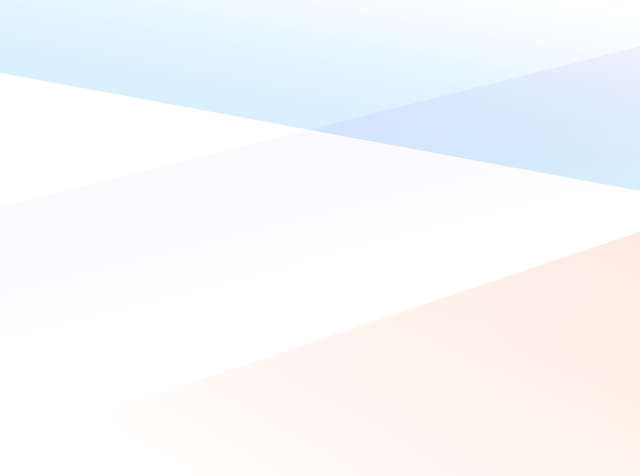
Write a Shadertoy shader that draws this background.

```glsl
const vec3 WHITE = vec3(1.0);
const vec3 SKY = vec3(0.855, 0.942, 1.0);
const vec3 LILAC = vec3(0.984, 0.980, 0.998);
const vec3 OVERLAP_TINT = vec3(0.965, 0.957, 0.995);
const vec3 CORAL = vec3(0.996, 0.918, 0.890);
const vec3 APRICOT = vec3(1.0, 0.930, 0.880);

// Edge heights at the left and right sides of the canvas
const vec2 SKY_EDGE = vec2(0.847, 0.599);
const vec2 LILAC_EDGE = vec2(0.564, 0.903);
const vec2 PEACH_EDGE = vec2(0.060, 0.513);

// Distances over which the bands dissolve
const float SKY_DEPTH = 0.42;
const float LILAC_DEPTH = 0.44;

// Peach strength: horizontal slope, vertical slope, offset
const vec3 PEACH_RAMP = vec3(0.75, 0.90, -0.20);
const float PEACH_GAMMA = 0.8;

// Signed height above a straight edge
float heightAbove(vec2 uv, vec2 edge) {
    return uv.y - mix(edge.x, edge.y, uv.x);
}

// Smooth coverage of the positive side, about one pixel wide
float coverage(float height) {
    return clamp(height * iResolution.y + 0.5, 0.0, 1.0);
}

float fade(float height, float depth) {
    return 1.0 - smoothstep(0.0, depth, height);
}

void mainImage(out vec4 fragColor, in vec2 fragCoord) {
    vec2 uv = fragCoord / iResolution.xy;
    float skyHeight = heightAbove(uv, SKY_EDGE);
    float lilacDepth = -heightAbove(uv, LILAC_EDGE);
    float peachDepth = -heightAbove(uv, PEACH_EDGE);

    // Sky wedge, strongest along its lower edge
    float skyMask = coverage(skyHeight);
    vec3 color = mix(WHITE, SKY, skyMask * fade(skyHeight, SKY_DEPTH));

    // Lilac band, with a deeper tint where it crosses the sky
    vec3 lilacTint = mix(LILAC, OVERLAP_TINT, skyMask);
    float lilacAmount = coverage(lilacDepth) * fade(lilacDepth, LILAC_DEPTH);
    color *= mix(WHITE, lilacTint, lilacAmount);

    // Peach wedge, fading towards the lower left
    float ramp = clamp(dot(PEACH_RAMP, vec3(uv, 1.0)), 0.0, 1.0);
    float peachAmount = coverage(peachDepth) * pow(ramp, PEACH_GAMMA);
    vec3 peach = mix(APRICOT, CORAL, smoothstep(0.0, PEACH_EDGE.y, uv.y));
    color = mix(color, peach, peachAmount);

    fragColor = vec4(color, 1.0);
}
```
